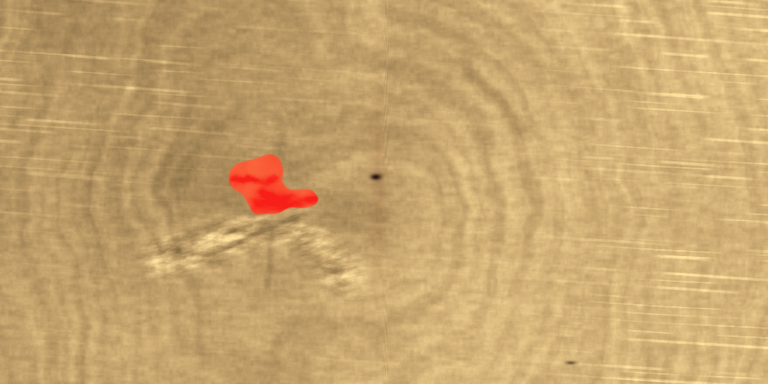
Give the GLSL for this texture, as a WebGL 1 fragment shader.

```glsl
precision highp float;
// Pale knotted wood board with curving grain, a seam, fine scratches and a red patch.
uniform vec2 u_resolution;

float hash(vec2 p) {
  return fract(sin(dot(p, vec2(127.1, 311.7))) * 43758.5453);
}

float noise(vec2 p) {
  vec2 i = floor(p), f = fract(p);
  f = f * f * (3.0 - 2.0 * f);
  return mix(mix(hash(i), hash(i + vec2(1.0, 0.0)), f.x),
             mix(hash(i + vec2(0.0, 1.0)), hash(i + 1.0), f.x), f.y);
}

// Layered noise centred on zero
float fbm(vec2 p) {
  float sum = -0.47, amp = 0.5;
  for (int i = 0; i < 4; i++) {
    sum += amp * noise(p);
    p = p * 2.03 + 17.0;
    amp *= 0.5;
  }
  return sum;
}

float smoothMin(float a, float b, float k) {
  float h = clamp(0.5 + 0.5 * (b - a) / k, 0.0, 1.0);
  return mix(b, a, h) - k * h * (1.0 - h);
}

// Soft elliptical spot
float glow(vec2 p, vec2 center, vec2 radius) {
  vec2 q = (p - center) / radius;
  return exp(-dot(q, q));
}

float segment(vec2 p, vec2 a, vec2 b) {
  vec2 ab = b - a;
  return length(p - a - ab * clamp(dot(p - a, ab) / dot(ab, ab), 0.0, 1.0));
}

// Soft stroke from a to b
float stroke(vec2 p, vec2 a, vec2 b, float width) {
  float d = segment(p, a, b) / width;
  return exp(-d * d);
}

// Rounded body built from thick segments, with an arm to the right
float patchDistance(vec2 p) {
  float upper = segment(p, vec2(0.632, 0.538), vec2(0.702, 0.562)) - 0.037;
  float lower = segment(p, vec2(0.672, 0.480), vec2(0.722, 0.486)) - 0.035;
  float arm = segment(p, vec2(0.72, 0.481), vec2(0.804, 0.486)) - 0.025;
  return smoothMin(smoothMin(upper, lower, 0.035), arm, 0.02);
}

// Distance field whose contours are the growth rings of two lobes
float ringField(vec2 p) {
  vec2 l = p - vec2(0.62, 0.50), r = p - vec2(1.03, 0.42);
  l.y *= 0.35 + 0.9 / (1.0 + 25.0 * l.y * l.y);
  r *= vec2(r.x < 0.0 ? 0.55 : 1.0, 0.78);
  return smoothMin(length(l), length(r), 0.05);
}

// Thin broken scratches, slightly tilted
float scratches(vec2 p, float rows) {
  float y = (p.y + 0.065 * p.x + 0.006 * noise(p * 3.0)) * rows;
  float row = floor(y);
  float line = 1.0 - smoothstep(0.03, 0.17, abs(fract(y) - 0.25 - 0.5 * hash(vec2(row, 4.0))));
  return line * smoothstep(0.35, 0.75, noise(vec2(p.x * 9.0, row * 3.7))) * step(0.3, hash(vec2(row, 9.0)));
}

// Broad light and shade
float shade(vec2 p, float right) {
  float tone = mix(0.46, 0.76, right) + 0.35 * fbm(p * 2.5 + 3.0);
  tone += (0.16 * smoothstep(0.45, 0.1, p.y) + 0.10 * smoothstep(0.75, 1.0, p.x)) * (1.0 - right);
  tone -= 0.20 * glow(p, vec2(0.0, 1.0), vec2(0.50, 0.20));
  tone -= right * (0.25 * glow(p, vec2(1.03, 0.90), vec2(0.25, 0.32)) + 0.12 * glow(p, vec2(1.0, 0.4), vec2(0.10, 0.5)));
  tone += 0.10 * glow(p, vec2(1.12, 0.28), vec2(0.25, 0.16));
  tone -= 0.24 * glow(p, vec2(0.58, 0.55), vec2(0.18, 0.11));
  return tone - 0.24 * glow(p, vec2(0.91, 0.44), vec2(0.11, 0.06));
}

float woodTone(vec2 p) {
  float right = smoothstep(0.997, 1.013, p.x);
  float tone = shade(p, right);

  // Growth rings, irregular and crowded over the knot
  float d = ringField(p) + 0.11 * fbm(p * 3.5) + 0.035 * fbm(p * 13.0) + 0.018 * right;
  float rings = 0.35 * sin(d * mix(165.0, 112.0, right)) + 1.7 * (noise(vec2(d * 42.0, p.y * 2.0)) - 0.5)
              + 0.8 * (noise(vec2(d * 110.0, p.y * 4.0)) - 0.5);
  float crowd = glow(p, vec2(0.76, 0.61), vec2(0.30, 0.13));
  float calm = (1.0 - 0.7 * glow(p, vec2(0.72, 0.88), vec2(0.14, 0.18))) * smoothstep(0.02, 0.22, d);
  tone += rings * (0.15 + 0.17 * crowd) * calm;
  tone -= 0.25 * stroke(p + 0.04 * fbm(p * 15.0), vec2(1.20, 0.84), vec2(1.37, 0.67), 0.018);

  // Torn bright fibres below the knot
  float wings = stroke(p, vec2(0.42, 0.33), vec2(0.67, 0.40), 0.055) + stroke(p, vec2(0.77, 0.40), vec2(0.90, 0.29), 0.050);
  tone += wings * (0.22 + 2.6 * fbm(vec2(p.x * 18.0, (p.y - 0.2 * p.x) * 50.0)));
  tone -= 0.30 * stroke(p + 0.02 * fbm(p * 20.0), vec2(0.705, 0.40), vec2(0.700, 0.26), 0.010);

  // Fine mottling and scratches
  tone += 0.42 * fbm(p * vec2(30.0, 75.0)) + 0.28 * fbm(p * vec2(110.0, 60.0));
  float worn = glow(p, vec2(0.15, 0.80), vec2(0.50, 0.28)) + 0.9 * smoothstep(1.35, 1.75, p.x) + 0.15;
  tone += (0.35 * scratches(p, 28.0) + 0.24 * scratches(p + 0.31, 47.0)) * worn;
  return tone + 0.40 * glow(p, vec2(0.341, 0.771), vec2(0.017, 0.010));
}

void main() {
  vec2 p = gl_FragCoord.xy / u_resolution.y;
  float aa = 1.2 / u_resolution.y, tone = clamp(woodTone(p), -0.2, 1.25);
  vec3 color = mix(vec3(0.58, 0.475, 0.305), vec3(0.91, 0.785, 0.54), tone) - vec3(0.0, 0.06, 0.06) * tone * (1.0 - tone);

  // Seam stain and small pits
  color *= 1.0 - vec3(0.06, 0.10, 0.11) * glow(p, vec2(0.985, 0.52), vec2(0.022, 0.20));
  float pits = glow(p, vec2(0.979, 0.539), vec2(0.014, 0.008)) + 0.6 * glow(p, vec2(1.487, 0.055), vec2(0.014, 0.005));
  color = mix(color, vec3(0.13, 0.08, 0.04), min(pits, 1.0));

  // Red patch with deeper folds
  vec2 q = p + 0.03 * fbm(p * 22.0);
  float fold = stroke(q, vec2(0.61, 0.535), vec2(0.71, 0.532), 0.011) + stroke(q, vec2(0.69, 0.500), vec2(0.73, 0.480), 0.018)
             + stroke(q, vec2(0.67, 0.470), vec2(0.82, 0.480), 0.018);
  fold = clamp(fold * (0.75 + 1.5 * fbm(p * vec2(25.0, 50.0))) + 0.15 + 0.6 * fbm(p * 18.0), 0.0, 1.0);
  vec3 red = mix(vec3(0.98, 0.41, 0.24), vec3(0.97, 0.12, 0.09), fold);
  color = mix(color, red, 1.0 - smoothstep(-aa, aa, patchDistance(p + 0.012 * (noise(p * 28.0) - 0.5))));
  gl_FragColor = vec4(color, 1.0);
}
```
